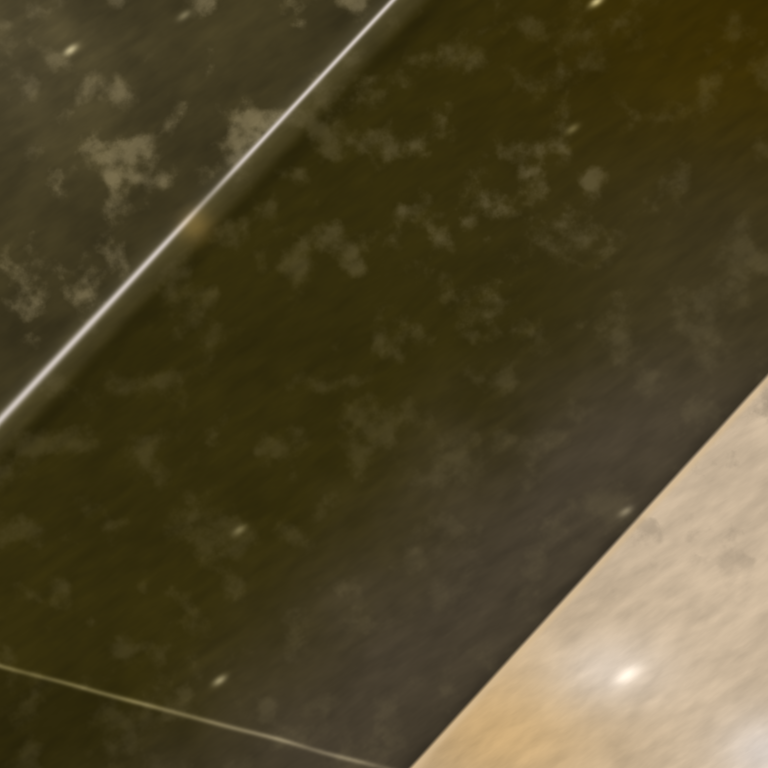
Give the GLSL for this texture, as a Shadertoy shader.

```glsl
const vec3 OLIVE = vec3(0.198, 0.172, 0.050);
const vec3 AMBER = vec3(0.225, 0.175, 0.015);
const vec3 GREY_SHEEN = vec3(0.275, 0.242, 0.185);
const vec3 DUST = vec3(0.43, 0.39, 0.28);
const vec3 PANEL = vec3(0.225, 0.200, 0.115);
const vec3 BEVEL = vec3(0.275, 0.245, 0.140);
const vec3 RIDGE = vec3(0.83, 0.79, 0.76);
const vec3 STONE = vec3(0.785, 0.705, 0.600);
const vec3 OCHRE = vec3(0.765, 0.640, 0.455);
const vec3 CHALK = vec3(0.87, 0.83, 0.80);

const vec2 RIDGE_A = vec2(0.0, 0.453), RIDGE_B = vec2(0.512, 1.0);
const vec2 STONE_A = vec2(0.534, 0.0), STONE_B = vec2(1.0, 0.512);
const vec2 SEAM_A = vec2(0.0, 0.134), SEAM_B = vec2(0.5, 0.0);
const float BEVEL_WIDTH = 0.032;
const float RIDGE_WIDTH = 0.0042;
const float GRAIN_ANGLE = 0.6;

// Glints: xy position, z strength
const int GLINT_COUNT = 7;
const vec3 GLINTS[GLINT_COUNT] = vec3[](
    vec3(0.092, 0.935, 0.42), vec3(0.777, 0.998, 0.55), vec3(0.286, 0.114, 0.35),
    vec3(0.312, 0.310, 0.20), vec3(0.815, 0.334, 0.22), vec3(0.745, 0.832, 0.20),
    vec3(0.240, 0.980, 0.22));

float hash(vec2 p) {
    vec3 q = fract(p.xyx * 0.1031);
    q += dot(q, q.yzx + 33.33);
    return fract((q.x + q.y) * q.z);
}

float noise(vec2 p) {
    vec2 i = floor(p), f = fract(p);
    f = f * f * (3.0 - 2.0 * f);
    return mix(mix(hash(i), hash(i + vec2(1, 0)), f.x),
               mix(hash(i + vec2(0, 1)), hash(i + vec2(1, 1)), f.x), f.y);
}

float fbm(vec2 p) {
    float sum = 0.0, amp = 0.5;
    for (int i = 0; i < 5; i++) {
        sum += amp * noise(p);
        p = mat2(1.6, 1.2, -1.2, 1.6) * p + 7.3;
        amp *= 0.5;
    }
    return sum;
}

// Signed distance to a line, positive on the left of a to b
float lineSide(vec2 p, vec2 a, vec2 b) {
    vec2 d = normalize(b - a);
    return dot(p - a, vec2(-d.y, d.x));
}

float bell(float x, float width) {
    return exp(-x * x / (width * width));
}

float blob(vec2 p, vec2 center, vec2 radius) {
    vec2 q = (p - center) / radius;
    return exp(-dot(q, q));
}

void mainImage(out vec4 fragColor, in vec2 fragCoord) {
    vec2 uv = fragCoord / iResolution.xy;
    float pixel = 1.0 / iResolution.y;
    float c = cos(GRAIN_ANGLE), s = sin(GRAIN_ANGLE);
    vec2 grainUv = mat2(c, -s, s, c) * uv;

    float ridge = lineSide(uv, RIDGE_A, RIDGE_B);
    float stone = -lineSide(uv, STONE_A, STONE_B);
    float seam = lineSide(uv, SEAM_A, SEAM_B) + 0.003 * (noise(uv * 14.0) - 0.5);

    float cloud = fbm(uv * 9.0);
    float mottle = fbm(uv * 26.0 + 4.0);
    float grain = fbm(grainUv * vec2(28.0, 85.0)) - 0.48;

    // Dark slab with amber corner and grey sheen beside the stone
    vec3 col = mix(OLIVE, AMBER, 0.9 * blob(uv, vec2(1.0, 0.95), vec2(0.34, 0.22)));
    float sheen = smoothstep(-0.36, -0.08, stone + 0.12 * (cloud - 0.5));
    sheen *= 1.0 - smoothstep(0.42, 0.75, uv.y);
    col = mix(col, GREY_SHEEN, sheen);
    col = mix(col, GREY_SHEEN, 0.45 * blob(uv, vec2(0.95, 0.70), vec2(0.25, 0.13)));

    // Upper left panel and its bevel
    float panel = smoothstep(-pixel, 0.004, ridge);
    vec3 panelCol = mix(PANEL, DUST, 0.45 * blob(uv, vec2(0.0, 0.94), vec2(0.18, 0.16)));
    col = mix(col, panelCol, panel);
    float bevel = smoothstep(-BEVEL_WIDTH - 0.008, -BEVEL_WIDTH + 0.010, ridge) * (1.0 - panel);
    col = mix(col, BEVEL, 0.65 * bevel);
    col *= 1.0 - 0.14 * bell(ridge + BEVEL_WIDTH + 0.012, 0.012);

    // Dust and fine grain
    float dusty = 0.25 + 0.55 * panel + 0.35 * blob(uv, vec2(0.64, 0.75), vec2(0.22, 0.18));
    col = mix(col, DUST, dusty * smoothstep(0.50, 0.80, mottle));
    col *= 1.0 + 0.22 * grain + (0.15 + 0.5 * panel) * (cloud - 0.48);

    // Thin seam across the lower left
    float below = 1.0 - smoothstep(-0.006, 0.002, seam);
    col *= 1.0 - 0.12 * below * (1.0 - sheen);
    col += vec3(0.20, 0.19, 0.16) * bell(seam, 0.0035) * (0.45 + 0.9 * noise(uv * 22.0));

    // Bright ridge, weaker near its middle
    float weak = blob(uv, vec2(0.27, 0.74), vec2(0.05));
    float width = RIDGE_WIDTH * mix(1.25, 0.80, smoothstep(0.0, 0.4, uv.x));
    col += 0.07 * bell(ridge, 0.015);
    col = mix(col, RIDGE, bell(ridge, width) * (0.95 - 0.4 * weak));
    col += vec3(0.16, 0.12, 0.06) * blob(uv, vec2(0.255, 0.705), vec2(0.022));

    // Small glints
    for (int i = 0; i < GLINT_COUNT; i++) {
        vec2 d = uv - GLINTS[i].xy;
        d = mat2(c, -s, s, c) * d;
        col += vec3(1.0, 0.96, 0.82) * GLINTS[i].z * blob(d, vec2(0.0), vec2(0.010, 0.005));
    }

    // Pale stone with ochre foot and chalky patches
    vec3 pale = mix(STONE, OCHRE, blob(uv, vec2(0.64, 0.04), vec2(0.16, 0.13)));
    pale = mix(pale, CHALK, 0.55 * blob(uv, vec2(0.79, 0.125), vec2(0.08, 0.05)));
    pale = mix(pale, CHALK, 0.8 * blob(uv, vec2(1.0, 0.02), vec2(0.06, 0.05)));
    pale *= 1.0 + 0.16 * grain + 0.18 * (cloud - 0.48);
    pale *= 1.0 - 0.16 * smoothstep(0.52, 0.75, mottle) * smoothstep(0.15, 0.4, uv.y);
    pale += 0.22 * blob(grainUv, mat2(c, -s, s, c) * vec2(0.817, 0.121), vec2(0.020, 0.009));
    pale = mix(pale, vec3(0.84, 0.73, 0.57), 0.7 * bell(stone - 0.004, 0.005));
    col *= 1.0 - 0.18 * bell(stone, 0.012);
    col = mix(col, pale, smoothstep(-0.002 - pixel, 0.002 + pixel, stone));

    fragColor = vec4(clamp(col, 0.0, 1.0), 1.0);
}
```
